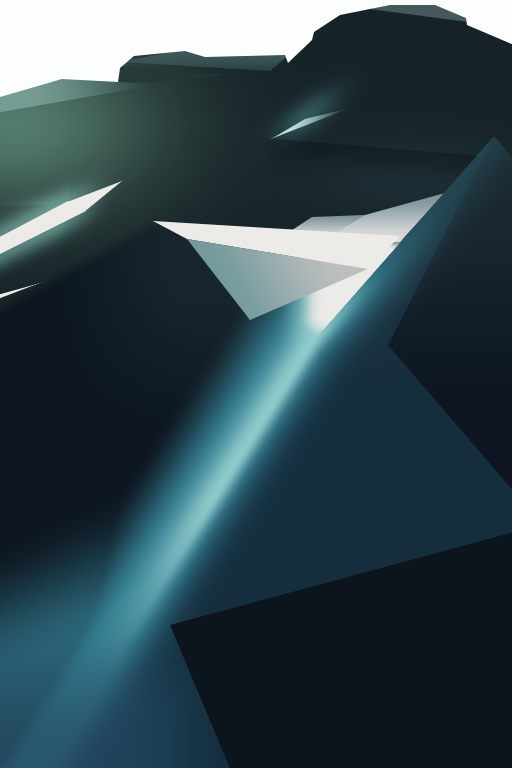
Write a Shadertoy shader that draws this background.

```glsl
// Low-poly night mountains with snow facets and a teal beam of light down a ridge.
#define CANVAS_HEIGHT 7.68
#define SKY vec3(0.99, 0.995, 0.995)
#define SNOW vec3(0.93, 0.92, 0.91)
#define NAVY vec3(0.05, 0.085, 0.125)
#define SLATE vec3(0.085, 0.135, 0.15)
#define MOSS vec3(0.33, 0.48, 0.42)
#define TEAL vec3(0.20, 0.49, 0.57)
#define ICE vec3(0.62, 0.84, 0.83)
#define FACE vec3(0.08, 0.18, 0.245)
#define BEAM_LEFT 0.85
#define BEAM_RIGHT 0.27

const int RIDGE_POINTS = 19;
const vec2 RIDGE[RIDGE_POINTS] = vec2[](
    vec2(0.0, 0.97), vec2(0.62, 0.79), vec2(1.18, 0.82), vec2(1.20, 0.68),
    vec2(1.34, 0.56), vec2(1.85, 0.51), vec2(2.05, 0.57), vec2(2.85, 0.55),
    vec2(2.88, 0.63), vec2(3.12, 0.40), vec2(3.14, 0.32), vec2(3.40, 0.15),
    vec2(3.75, 0.08), vec2(3.90, 0.05), vec2(4.35, 0.05), vec2(4.66, 0.18),
    vec2(4.67, 0.25), vec2(5.14, 0.45), vec2(5.40, 0.56));

float pixel;

// Signed distance to the line a-b, negative on its right-hand side on screen
float side(vec2 p, vec2 a, vec2 b) {
    vec2 d = normalize(b - a);
    return (p.x - a.x) * d.y - (p.y - a.y) * d.x;
}

float triangle(vec2 p, vec2 a, vec2 b, vec2 c) {
    return max(side(p, a, b), max(side(p, b, c), side(p, c, a)));
}

float quad(vec2 p, vec2 a, vec2 b, vec2 c, vec2 d) {
    return max(max(side(p, a, b), side(p, b, c)), max(side(p, c, d), side(p, d, a)));
}

float fill(float dist) { return clamp(0.5 - dist / pixel, 0.0, 1.0); }
float bell(float x) { return exp(-x * x); }

// Distance above the skyline
float skyline(vec2 p) {
    float dist = 1.0;
    for (int i = 0; i < RIDGE_POINTS - 1; i++) {
        vec2 a = RIDGE[i], b = RIDGE[i + 1];
        if (p.x >= a.x && p.x < b.x) dist = side(p, a, b);
    }
    return dist;
}

vec3 farMountains(vec2 p) {
    vec3 col = mix(SLATE, MOSS, bell(length((p - vec2(0.15, 1.25)) * vec2(0.68, 1.1))));
    col = mix(col, vec3(0.13, 0.21, 0.24), 0.7 * bell(length((p - vec2(4.1, 1.75)) * vec2(0.9, 2.5))));
    // Lit crests
    float hill = quad(p, vec2(1.20, 0.62), vec2(1.9, 0.48), vec2(2.9, 0.54), vec2(2.7, 0.71));
    col = mix(col, vec3(0.24, 0.35, 0.35), fill(hill) * smoothstep(0.9, 0.5, p.y));
    float hillFront = quad(p, vec2(1.20, 0.66), vec2(2.25, 0.75), vec2(1.5, 0.83), vec2(1.18, 0.82));
    col = mix(col, vec3(0.13, 0.22, 0.21), 0.8 * fill(hillFront));
    float leftCrest = quad(p, vec2(-0.1, 0.98), vec2(0.62, 0.78), vec2(1.55, 0.85), vec2(-0.1, 1.14));
    col = mix(col, vec3(0.50, 0.65, 0.62), 0.8 * fill(leftCrest) * smoothstep(1.6, 0.2, p.x));
    float summit = quad(p, vec2(3.70, 0.09), vec2(3.90, 0.03), vec2(4.7, 0.03), vec2(4.68, 0.22));
    col = mix(col, vec3(0.27, 0.35, 0.36), fill(summit));
    // Bright crease with a faint haze above it
    col += vec3(0.10, 0.19, 0.20) * bell(side(p, vec2(3.3, 0.9), vec2(2.85, 1.4)) / 0.16)
         * bell((p.y - 1.15) / 0.25);
    float crease = triangle(p, vec2(2.72, 1.385), vec2(3.05, 1.19), vec2(3.5, 1.08));
    col = mix(col, vec3(0.75, 0.88, 0.87), fill(crease) * smoothstep(3.55, 2.85, p.x));
    float shelf = side(p, vec2(2.72, 1.385), vec2(4.1, 1.50));
    col *= 1.0 - 0.25 * fill(shelf) * bell(shelf / 0.25) * smoothstep(2.5, 2.8, p.x);
    // Snow banks on the left
    float bank = quad(p, vec2(-0.1, 2.42), vec2(0.68, 2.01), vec2(0.86, 2.11), vec2(-0.1, 2.59));
    bank = min(bank, triangle(p, vec2(0.62, 2.04), vec2(1.22, 1.81), vec2(0.84, 2.12)));
    col += vec3(0.22, 0.32, 0.30) * bell(max(bank, 0.0) / 0.13) * smoothstep(1.2, 0.5, p.x);
    col = mix(col, SNOW, fill(bank));
    // Grey snow behind the central facets
    float drift = quad(p, vec2(2.80, 2.38), vec2(3.12, 2.17), vec2(3.65, 2.15), vec2(3.4, 2.46));
    col = mix(col, mix(vec3(0.45, 0.55, 0.57), vec3(0.84), smoothstep(2.1, 2.4, p.y)), fill(drift));
    float upperDrift = quad(p, vec2(3.2, 2.43), vec2(3.65, 2.15), vec2(4.45, 1.93), vec2(4.0, 2.42));
    return mix(col, mix(vec3(0.50, 0.59, 0.61), vec3(0.85), smoothstep(1.95, 2.4, p.y)), fill(upperDrift));
}

void mainImage(out vec4 fragColor, in vec2 fragCoord) {
    pixel = CANVAS_HEIGHT / iResolution.y;
    vec2 p = vec2(fragCoord.x, iResolution.y - fragCoord.y) * pixel;
    vec3 col = mix(SKY, farMountains(p), fill(skyline(p)));

    // Beam: across is zero on its core, positive to the right
    float across = -side(p, vec2(1.40, 6.15), vec2(3.10, 3.45));
    float coreFade = 0.85 * smoothstep(2.6, 3.5, p.y) * smoothstep(6.9, 4.8, p.y);
    vec3 beam = mix(TEAL, vec3(0.16, 0.34, 0.43), smoothstep(6.0, 7.6, p.y));

    // Near slope, its beam and the snow pocket above
    float slope = max(side(p, vec2(0.0, 3.05), vec2(1.53, 2.21)), side(p, vec2(1.53, 2.21), vec2(3.95, 2.38)));
    vec3 near = mix(NAVY, vec3(0.09, 0.15, 0.175), smoothstep(0.3, 2.0, p.x) * smoothstep(4.6, 2.6, p.y));
    float wash = 0.8 * smoothstep(5.4, 6.8, p.y + 0.45 * p.x);
    near = mix(near, beam, max(wash, smoothstep(-BEAM_LEFT, -0.2, across)));
    near = mix(near, ICE, coreFade * bell(across / 0.21));
    float pocket = smoothstep(2.75, 3.25, p.x) * smoothstep(3.6, 3.15, p.y);
    near = mix(near, mix(ICE, SNOW, smoothstep(0.4, 0.9, pocket)), pocket);
    col = mix(col, near, smoothstep(0.04, -0.12, slope));
    float sliver = triangle(p, vec2(-0.1, 2.97), vec2(0.37, 2.84), vec2(-0.1, 3.02));
    col = mix(col, SNOW, fill(sliver));

    // Central snow facets
    float strip = quad(p, vec2(1.53, 2.21), vec2(4.0, 2.36), vec2(3.68, 2.69), vec2(1.87, 2.39));
    col = mix(col, SNOW, fill(strip));
    float facet = triangle(p, vec2(1.87, 2.39), vec2(3.68, 2.69), vec2(2.50, 3.20));
    col = mix(col, mix(vec3(0.45, 0.60, 0.61), vec3(0.74, 0.75, 0.75),
        smoothstep(2.0, 3.5, p.x - 0.5 * (p.y - 2.7))), fill(facet));

    // Right pyramid, lit along the beam
    float edge = min(across, -side(p, vec2(3.10, 3.45), vec2(4.94, 1.36)));
    float pyramid = max(-edge, side(p, vec2(4.94, 1.36), vec2(5.30, 1.78)));
    vec3 face = mix(vec3(0.12, 0.19, 0.23), FACE, smoothstep(2.0, 4.3, p.y));
    face = mix(face, vec3(0.12, 0.26, 0.35), smoothstep(5.8, 7.2, p.y) * smoothstep(2.4, 1.2, p.x));
    float shade = quad(p, vec2(4.94, 1.36), vec2(5.4, 1.89), vec2(5.4, 5.22), vec2(3.88, 3.45));
    face = mix(face, mix(vec3(0.105, 0.16, 0.19), NAVY, smoothstep(1.7, 4.3, p.y)), fill(shade));
    face = mix(face, beam, bell(edge / BEAM_RIGHT) * mix(0.25, 1.0, smoothstep(1.8, 3.3, p.y)));
    face = mix(face, ICE, coreFade * bell(edge / 0.10));
    col = mix(col, face, fill(pyramid));

    // Dark foreground block
    float block = quad(p, vec2(1.70, 6.25), vec2(5.4, 5.25), vec2(5.4, 7.9), vec2(2.39, 7.9));
    col = mix(col, vec3(0.048, 0.08, 0.11), fill(block));
    fragColor = vec4(col, 1.0);
}
```
